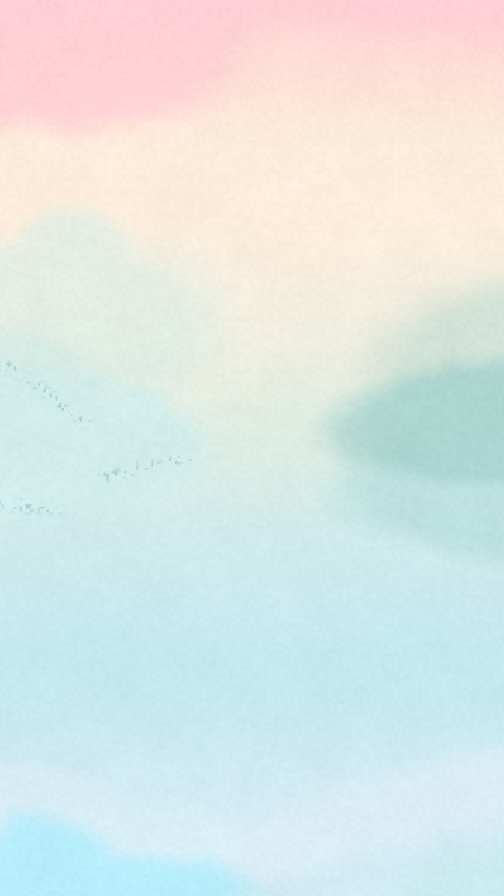
Write a WebGL 2 fragment shader that draws this background.

```glsl
#version 300 es
precision highp float;
// Pastel watercolour sky: pink to cream to pale blue, with misty teal washes on paper.
uniform vec2 u_resolution;
out vec4 outColor;

float hash(vec2 p) {
  vec3 q = fract(vec3(p.xyx) * 0.1031);
  q += dot(q, q.yzx + 33.33);
  return fract((q.x + q.y) * q.z);
}

float noise(vec2 p) {
  vec2 i = floor(p), f = fract(p);
  f = f * f * (3.0 - 2.0 * f);
  return mix(mix(hash(i), hash(i + vec2(1, 0)), f.x),
             mix(hash(i + vec2(0, 1)), hash(i + vec2(1, 1)), f.x), f.y);
}

float fbm(vec2 p) {
  float sum = 0.0, amp = 0.5;
  for (int i = 0; i < 5; i++) {
    sum += amp * noise(p);
    p = mat2(1.6, 1.2, -1.2, 1.6) * p + 7.3;
    amp *= 0.5;
  }
  return sum;
}

// Soft elliptical pool of paint
float wash(vec2 p, vec2 center, vec2 radius, float soft) {
  return 1.0 - smoothstep(1.0 - soft, 1.0 + soft, length((p - center) / radius));
}

float segment(vec2 p, vec2 a, vec2 b) {
  vec2 ab = b - a;
  return length(p - a - ab * clamp(dot(p - a, ab) / dot(ab, ab), 0.0, 1.0));
}

// Vertical colour run, measured downward from the top
vec3 skyRun(float t) {
  vec3 c = mix(vec3(1.0, 0.81, 0.84), vec3(0.99, 0.87, 0.83), smoothstep(0.0, 0.08, t));
  c = mix(c, vec3(0.99, 0.93, 0.86), smoothstep(0.06, 0.18, t));
  c = mix(c, vec3(0.95, 0.935, 0.875), smoothstep(0.23, 0.37, t));
  c = mix(c, vec3(0.87, 0.93, 0.89), smoothstep(0.34, 0.50, t));
  c = mix(c, vec3(0.81, 0.92, 0.925), smoothstep(0.48, 0.62, t));
  c = mix(c, vec3(0.775, 0.91, 0.945), smoothstep(0.60, 0.73, t));
  return mix(c, vec3(0.82, 0.92, 0.955), smoothstep(0.76, 0.90, t));
}

void main() {
  // Height is 1, width is 0.5625
  vec2 p = gl_FragCoord.xy / u_resolution * vec2(0.5625, 1.0);
  vec2 warp = vec2(fbm(p * 9.0), fbm(p * 9.0 + 31.0)) - 0.48;
  vec2 q = p + warp * 0.045;
  vec3 col = skyRun(1.0 - p.y - warp.y * 0.03);

  // Pink bleed in the upper left
  col = mix(col, vec3(1.0, 0.81, 0.84), 0.85 * wash(q, vec2(0.03, 1.0), vec2(0.26, 0.145), 0.16));

  // Pale mist and blue pool on the left
  float mist = max(wash(q, vec2(0.08, 0.65), vec2(0.17, 0.085), 0.25),
                   wash(q, vec2(0.09, 0.72), vec2(0.065, 0.05), 0.3));
  col = mix(col, vec3(0.87, 0.93, 0.90), 0.75 * mist);
  col = mix(col, vec3(0.81, 0.92, 0.90), 0.6 * wash(q, vec2(0.02, 0.58), vec2(0.09, 0.045), 0.25));
  col = mix(col, vec3(0.81, 0.925, 0.925), 0.8 * wash(q, vec2(0.05, 0.50), vec2(0.18, 0.085), 0.18));

  // Layered teal hill on the right
  col = mix(col, vec3(0.78, 0.87, 0.835), 0.75 * wash(q, vec2(0.60, 0.575), vec2(0.19, 0.115), 0.24));
  col = mix(col, vec3(0.72, 0.87, 0.865), 0.8 * wash(q, vec2(0.57, 0.45), vec2(0.19, 0.07), 0.22));
  col = mix(col, vec3(0.655, 0.825, 0.805), 0.85 * wash(q, vec2(0.57, 0.525), vec2(0.205, 0.072), 0.2));

  // Pale drifts and bright cyan along the bottom
  float drift = segment(q, vec2(0.62, 0.15), vec2(0.28, 0.05));
  col = mix(col, vec3(0.865, 0.935, 0.965), 0.85 * (1.0 - smoothstep(0.02, 0.055, drift)));
  col = mix(col, vec3(0.86, 0.93, 0.965), 0.8 * wash(q, vec2(0.02, 0.10), vec2(0.10, 0.045), 0.25));
  col = mix(col, vec3(0.86, 0.94, 0.97), 0.7 * wash(q, vec2(0.17, 0.06), vec2(0.09, 0.05), 0.35));
  float cyan = max(wash(q, vec2(0.05, 0.0), vec2(0.09, 0.085), 0.2),
                   wash(q, vec2(0.13, 0.0), vec2(0.15, 0.048), 0.3));
  col = mix(col, vec3(0.70, 0.93, 0.985), 0.9 * cyan);
  col = mix(col, vec3(0.79, 0.92, 0.94), 0.8 * wash(q, vec2(0.58, 0.01), vec2(0.13, 0.06), 0.3));

  // Granulated pigment on dried edges
  float edge = min(segment(q, vec2(0.0, 0.59), vec2(0.10, 0.53)),
               min(segment(q, vec2(0.11, 0.465), vec2(0.21, 0.485)),
                   segment(q, vec2(0.0, 0.435), vec2(0.06, 0.43))));
  float specks = smoothstep(0.58, 0.85, noise(p * 300.0));
  col -= vec3(0.16, 0.10, 0.09) * specks * (1.0 - smoothstep(0.0, 0.012, edge));

  // Mottling and paper grain
  col += 0.025 * (fbm(p * 22.0 + 5.0) - 0.48);
  col += 0.022 * (noise(p * 260.0) - 0.5);
  outColor = vec4(clamp(col, 0.0, 1.0), 1.0);
}
```
